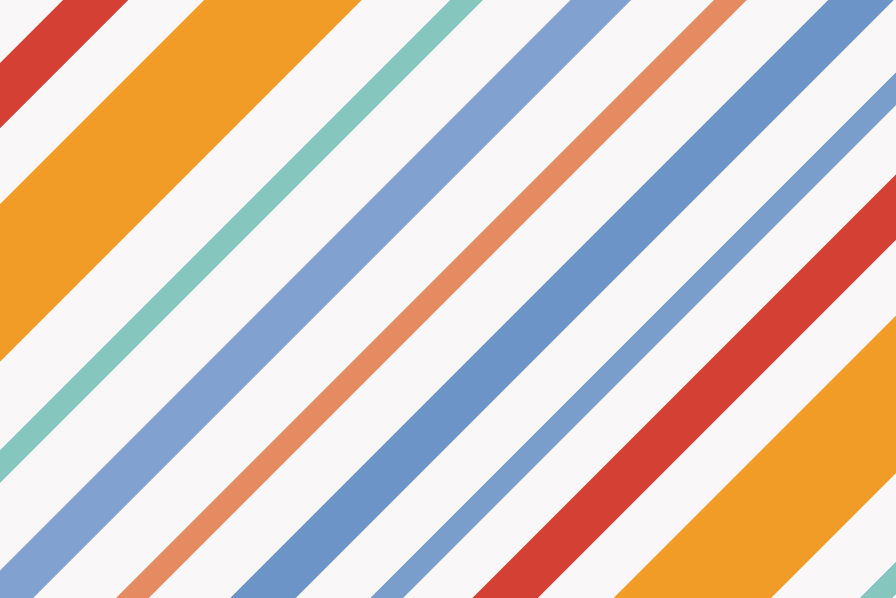
A WebGL 1 fragment shader for this pattern:

```glsl
precision highp float;
// Diagonal stripes of mixed widths in seven flat colours on an off-white ground.

uniform vec2 u_resolution;

// Lengths run along the top edge, in canvas widths.
const float PERIOD = 1.1243;
const float THIN   = 0.0365;
const float MEDIUM = 0.0729;
const float WIDE   = 0.1758;

const vec3 GROUND     = vec3(0.98, 0.97, 0.975);
const vec3 RED        = vec3(0.83, 0.25, 0.20);
const vec3 ORANGE     = vec3(0.94, 0.61, 0.15);
const vec3 TEAL       = vec3(0.52, 0.78, 0.75);
const vec3 PERIWINKLE = vec3(0.505, 0.635, 0.815);
const vec3 CORAL      = vec3(0.90, 0.54, 0.38);
const vec3 BLUE       = vec3(0.425, 0.58, 0.78);
const vec3 SKY        = vec3(0.475, 0.62, 0.80);

// Smoothed coverage of a repeating stripe with the given centre and width.
float stripe(float s, float centre, float width, float soft) {
  float d = abs(mod(s - centre + 0.5 * PERIOD, PERIOD) - 0.5 * PERIOD);
  return clamp(0.5 + (0.5 * width - d) / soft, 0.0, 1.0);
}

void main() {
  // Position across the 45 degree stripes, measured from the top left corner.
  vec2 fromTopLeft = vec2(gl_FragCoord.x, u_resolution.y - gl_FragCoord.y);
  float s = (fromTopLeft.x + fromTopLeft.y) / u_resolution.x;
  float soft = sqrt(2.0) / u_resolution.x;

  // One period of stripes, in order from the top left.
  vec3 color = GROUND;
  color = mix(color, RED,        stripe(s, 0.1068, MEDIUM, soft));
  color = mix(color, ORANGE,     stripe(s, 0.3158, WIDE,   soft));
  color = mix(color, TEAL,       stripe(s, 0.5208, THIN,   soft));
  color = mix(color, PERIWINKLE, stripe(s, 0.6706, 0.0677, soft));
  color = mix(color, CORAL,      stripe(s, 0.8151, THIN,   soft));
  color = mix(color, BLUE,       stripe(s, 0.9609, MEDIUM, soft));
  color = mix(color, SKY,        stripe(s, 1.0990, THIN,   soft));

  gl_FragColor = vec4(color, 1.0);
}
```
